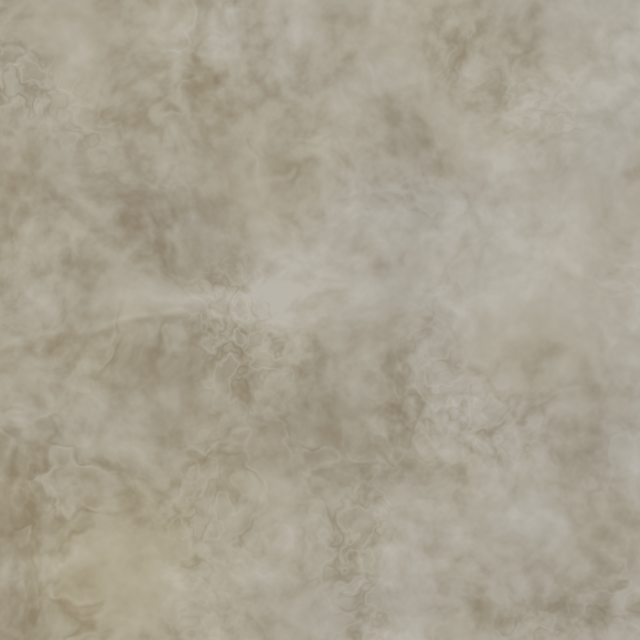
This texture is drawn by a WebGL 2 fragment shader. Its source:

```glsl
#version 300 es
precision highp float;
// Weathered beige limestone: mottled clouds, flat inclusions, mineral rims and one pale seam.

uniform vec2 u_resolution;
out vec4 outColor;

const vec3 DARK_STONE  = vec3(0.560, 0.517, 0.435);
const vec3 MID_STONE   = vec3(0.662, 0.637, 0.574);
const vec3 LIGHT_STONE = vec3(0.730, 0.711, 0.664);
const vec3 WARM_SHIFT  = vec3(0.010, 0.001, -0.028);

const float BASE_TONE     = 0.53;
const float CLOUD_SCALE   = 3.4;
const float CLOUD_AMOUNT  = 0.46;
const float MOTTLE_SCALE  = 12.0;
const float MOTTLE_AMOUNT = 0.34;
const float GRAIN_SCALE   = 36.0;
const float GRAIN_AMOUNT  = 0.24;
const float BROAD_WARP    = 0.055;
const float FINE_WARP     = 0.022;
const float SIDE_GRADIENT = 0.22;
const float RIM_AMOUNT    = 0.15;
const float FLAKE_AMOUNT  = 0.20;
const int   SLAB_COUNT    = 7;
const vec2  OCHRE_CENTER  = vec2(0.20, 0.10);
const vec2  STREAK_CENTER = vec2(0.33, 0.535);

// Integer hash giving two values in 0..1
vec2 hash2(ivec2 cell) {
    uvec2 v = uvec2(cell) * 1664525u + 1013904223u;
    v.x += v.y * 1664525u;
    v.y += v.x * 1664525u;
    v ^= v >> 16u;
    v.x += v.y * 1664525u;
    v.y += v.x * 1664525u;
    v ^= v >> 16u;
    return vec2(v & 65535u) / 65535.0;
}

float cornerSlope(ivec2 cell, vec2 offset) {
    float angle = 6.28319 * hash2(cell).x;
    return dot(vec2(cos(angle), sin(angle)), offset);
}

float gradientNoise(vec2 p) {
    ivec2 i = ivec2(floor(p));
    vec2 f = fract(p);
    vec2 u = f * f * f * (f * (f * 6.0 - 15.0) + 10.0);
    float low  = mix(cornerSlope(i, f), cornerSlope(i + ivec2(1, 0), f - vec2(1, 0)), u.x);
    float high = mix(cornerSlope(i + ivec2(0, 1), f - vec2(0, 1)),
                     cornerSlope(i + ivec2(1, 1), f - vec2(1, 1)), u.x);
    return mix(low, high, u.y);
}

float fbm(vec2 p, int octaves) {
    float sum = 0.0, amplitude = 1.0;
    for (int i = 0; i < octaves; i++) {
        sum += amplitude * gradientNoise(p);
        p = mat2(1.6, 1.2, -1.2, 1.6) * p + 17.3;
        amplitude *= 0.54;
    }
    return sum;
}

float bell(float x, float width) {
    return exp(-x * x / (width * width));
}

// Flat, faintly outlined inclusions scattered over the surface
float addSlabs(float tone, vec2 p, float ragged) {
    for (int i = 0; i < SLAB_COUNT; i++) {
        vec2 place = hash2(ivec2(i, 41)), shape = hash2(ivec2(i, 73));
        float angle = 1.2 * (shape.x - 0.3);
        vec2 q = mat2(cos(angle), sin(angle), -sin(angle), cos(angle)) * (p - place);
        vec2 halfSize = mix(vec2(0.025, 0.012), vec2(0.075, 0.04), shape);
        float d = length(max(abs(q) - halfSize, 0.0)) - 0.018 + 0.035 * ragged;
        float fill = 1.0 - smoothstep(-0.014, 0.010, d);
        tone = mix(tone, mix(0.36, 0.82, shape.y), 0.5 * fill);
        tone += 0.10 * bell(d - 0.006, 0.005) * smoothstep(-0.1, 0.4, ragged);
    }
    return tone;
}

// Wavering seam on the left: light and dark lines, shade below, bright streak above
float seamTone(vec2 p, float ragged, float mottle) {
    float path = 0.465 + 0.045 * smoothstep(0.0, 0.25, p.x) - 0.015 * smoothstep(0.25, 0.6, p.x)
               + 0.03 * gradientNoise(vec2(p.x * 9.0, 3.7)) + 0.012 * ragged;
    float d = p.y - path;
    float fade = 1.0 - smoothstep(0.36, 0.62, p.x);
    float broken = smoothstep(-0.5, 0.4, mottle);
    float lines = broken * (0.18 * bell(d, 0.004) - 0.18 * bell(d + 0.010, 0.006));
    float shade = -0.13 * smoothstep(0.0, -0.02, d) * bell(d, 0.12);
    vec2 s = p - STREAK_CENTER;
    s.y += 0.02 * ragged - 0.08 * s.x;
    float streak = 0.25 * bell(s.x, 0.13) * bell(s.y, 0.012)
                 + 0.15 * bell(s.x - 0.06, 0.19) * bell(s.y + 0.008, 0.034);
    return fade * (lines + shade) + streak;
}

void main() {
    vec2 p = gl_FragCoord.xy / u_resolution.y;
    vec2 warp = vec2(fbm(p * 4.0 + 5.2, 4), fbm(p * 4.0 + 31.7, 4));
    vec2 w = p + BROAD_WARP * warp, fine = p + FINE_WARP * warp;
    float leftSide = 1.0 - smoothstep(0.2, 0.8, p.x);

    // Broad clouds, mottling and fine grain of uneven strength
    float mottle = fbm(fine * MOTTLE_SCALE + 9.1, 4);
    float grain = fbm(fine * GRAIN_SCALE + 23.6, 3);
    float roughness = 1.0 + 0.9 * gradientNoise(p * 5.0 + 71.0);
    float tone = BASE_TONE + SIDE_GRADIENT * (p.x - 0.5);
    tone += CLOUD_AMOUNT * fbm(w * CLOUD_SCALE + 2.4, 4) + MOTTLE_AMOUNT * mottle;
    tone = addSlabs(tone, p, warp.x + 0.3 * mottle) + GRAIN_AMOUNT * roughness * grain;

    // Curved mineral rims, a light line with a darker one beside it
    float contour = fbm(w * 7.0 + 63.0, 4);
    float rimMask = smoothstep(-0.1, 0.35, gradientNoise(p * 5.0 + 14.0)) * mix(0.45, 1.0, leftSide);
    tone += RIM_AMOUNT * rimMask * (bell(contour, 0.05) - bell(contour + 0.13, 0.07));

    // Patches of small pale flakes and dark cracks
    float flake = fbm(fine * 24.0 + 87.0, 3);
    float flakeMask = smoothstep(-0.05, 0.45, gradientNoise(p * 4.0 + 51.0) + 0.25 * (0.5 - p.y));
    tone += FLAKE_AMOUNT * flakeMask * (bell(flake - 0.1, 0.08) - bell(flake + 0.2, 0.09));
    tone += seamTone(p, warp.y + 0.4 * mottle, mottle);

    // Stone ramp with warm staining
    tone = clamp(tone, 0.0, 1.0);
    vec3 color = mix(DARK_STONE, MID_STONE, min(tone * 2.0, 1.0));
    color = mix(color, LIGHT_STONE, max(tone * 2.0 - 1.0, 0.0));
    float warmth = 0.6 * (0.45 - p.x) + 0.55 * fbm(w * 4.0 + 42.0, 3);
    warmth += 1.1 * bell(length((w - OCHRE_CENTER) * vec2(1.0, 0.8)), 0.13);
    outColor = vec4(color + WARM_SHIFT * warmth, 1.0);
}
```
